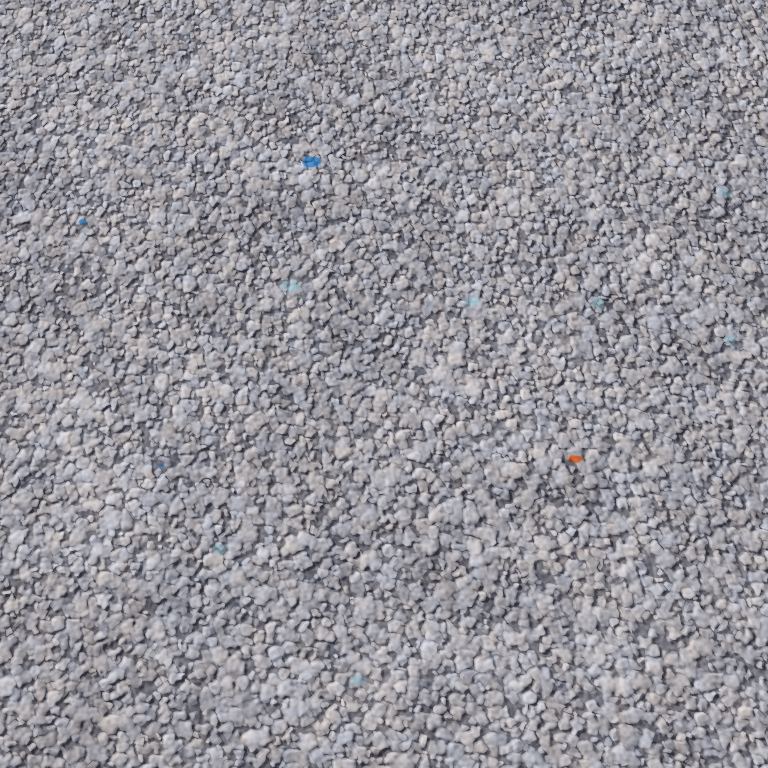
Reproduce this texture procedurally as a three.js fragment shader.

```glsl
// Pale grey gravel seen at a slant: three sizes of jittered, rounded grains melt
// into one height field, finer toward the top. Height and slope toward the light
// give the tone, from navy gaps to pale crowns; a few coloured chips lie between.

varying vec2 vUv;

const vec3 SHADOW = vec3(0.21, 0.21, 0.25);
const vec3 LIGHT = vec3(0.77, 0.76, 0.78);
const vec3 WARM_SHIFT = vec3(0.05, 0.005, -0.05);
const vec3 ORANGE = vec3(0.84, 0.36, 0.14);
const vec3 BLUE = vec3(0.20, 0.49, 0.76);
const vec3 LILAC = vec3(0.71, 0.58, 0.75);
const vec3 PALE_TEAL = vec3(0.58, 0.69, 0.74);

const float GRAIN_DENSITY = 60.0;   // grains across the lower edge
const float RECESSION = 0.36;       // how much grains shrink toward the top
const vec2 TO_LIGHT = vec2(-0.25, 0.20);
const float MELT = 11.0;            // higher keeps touching grains more distinct
const float MEAN_HEIGHT = 0.42;
const float HEIGHT_GAIN = 2.1;
const float SLOPE_GAIN = 1.5;
const float CHIP_GRID = 6.0;
const float CHIP_CHANCE = 0.22;

float hash(vec2 p) {
  vec3 q = fract(vec3(p.xyx) * 0.1031);
  q += dot(q, q.yzx + 33.33);
  return fract((q.x + q.y) * q.z);
}

vec2 hash2(vec2 p) {
  return vec2(hash(p), hash(p + vec2(37.2, 91.7)));
}

float noise(vec2 p) {
  vec2 i = floor(p);
  vec2 f = fract(p);
  f = f * f * (3.0 - 2.0 * f);
  float low = mix(hash(i), hash(i + vec2(1.0, 0.0)), f.x);
  float high = mix(hash(i + vec2(0.0, 1.0)), hash(i + 1.0), f.x);
  return mix(low, high, f.y);
}

// Domes of one grain size as soft-maximum weights: x = sum of weights,
// y = sum of weights times the random tint of each grain.
vec2 grainLayer(vec2 p, float size, float chance, float seed) {
  p /= size;
  vec2 home = floor(p);
  vec2 total = vec2(0.0);
  for (int j = -1; j <= 1; j++) {
    for (int i = -1; i <= 1; i++) {
      vec2 cell = home + vec2(float(i), float(j));
      vec2 rnd = hash2(cell + seed);
      vec2 shape = hash2(cell + seed + 151.3);
      vec2 away = p - cell - mix(vec2(0.05), vec2(0.95), rnd);
      float radius = mix(0.38, 0.64, shape.x);
      float q = dot(away, away) / (radius * radius);
      if (q < 1.0 && hash(cell + seed + 73.9) < chance) {
        float dome = (0.45 + 0.4 * shape.y) * sqrt(size) * (1.0 - q * q);
        float weight = exp(MELT * dome) - 1.0;
        total += weight * vec2(1.0, fract(rnd.x * 7.0 + shape.y * 5.0));
      }
    }
  }
  return total;
}

// Whole gravel surface, ragged and rough: x = height, y = grain tint.
vec2 gravel(vec2 p) {
  vec2 ragged = vec2(noise(p * 2.2), noise(p * 2.2 + 41.0)) - 0.5;
  vec2 q = p + 0.42 * ragged;
  vec2 sum = vec2(1.0, 0.5);
  sum += grainLayer(q, 1.0, 0.85, 11.0);
  sum += grainLayer(q, 0.6, 0.78, 203.0);
  sum += grainLayer(q, 1.45, 0.2, 407.0);
  float rough = noise(p * 3.0 + 17.0) - 0.5;
  return vec2(log(sum.x) / MELT + 0.3 * rough, sum.y / sum.x);
}

// Sparse chips: rgb = colour, a = coverage.
vec4 chip(vec2 uv, float ragged) {
  vec2 cell = floor(uv * CHIP_GRID);
  vec2 rnd = hash2(cell + 619.0);
  vec2 away = uv - (cell + mix(vec2(0.2), vec2(0.8), rnd)) / CHIP_GRID;
  float kind = hash(cell + 733.0);
  vec3 colour = kind < 0.1 ? ORANGE : kind < 0.55 ? BLUE : kind < 0.7 ? LILAC : PALE_TEAL;
  float radius = mix(0.007, 0.014, rnd.y);
  float d = length(away * vec2(1.0, 1.6)) + 0.009 * (ragged - 0.5);
  float present = step(hash(cell + 857.0), CHIP_CHANCE);
  return vec4(colour, present * (1.0 - smoothstep(radius - 0.004, radius, d)));
}

void main() {
  // Ground coordinates: scale grows evenly in both directions with distance.
  float nearness = 1.0 - RECESSION * vUv.y;
  vec2 ground = vec2((vUv.x - 0.5) / nearness, -log(nearness) / RECESSION);
  vec2 p = ground * GRAIN_DENSITY;

  // Light: raised and sunward faces are bright, gaps and lee sides dark.
  vec2 here = gravel(p);
  float slope = here.x - gravel(p + TO_LIGHT).x;
  float light = HEIGHT_GAIN * (here.x - MEAN_HEIGHT) + SLOPE_GAIN * slope;
  light += 0.5 * (here.y - 0.5) + 0.7 * (noise(p * 3.6 + 63.0) - 0.5);
  light += 0.6 * (noise(p * 0.22) - 0.5);
  light = clamp(light, -2.2, 2.6);
  float tone = 0.69 + 0.27 * light - 0.03 * light * light;

  // Colour: slight warm and cool grains, then chips.
  vec3 colour = mix(SHADOW, LIGHT, tone);
  colour += WARM_SHIFT * (noise(p * 0.9 + 83.0) - 0.5) * clamp(tone, 0.0, 1.0);
  vec4 fleck = chip(vUv, noise(p * 1.3 + 29.0));
  colour = mix(colour, fleck.rgb * (0.6 + 0.5 * tone), 0.85 * fleck.a);
  gl_FragColor = vec4(clamp(colour, 0.0, 1.0), 1.0);
}
```
